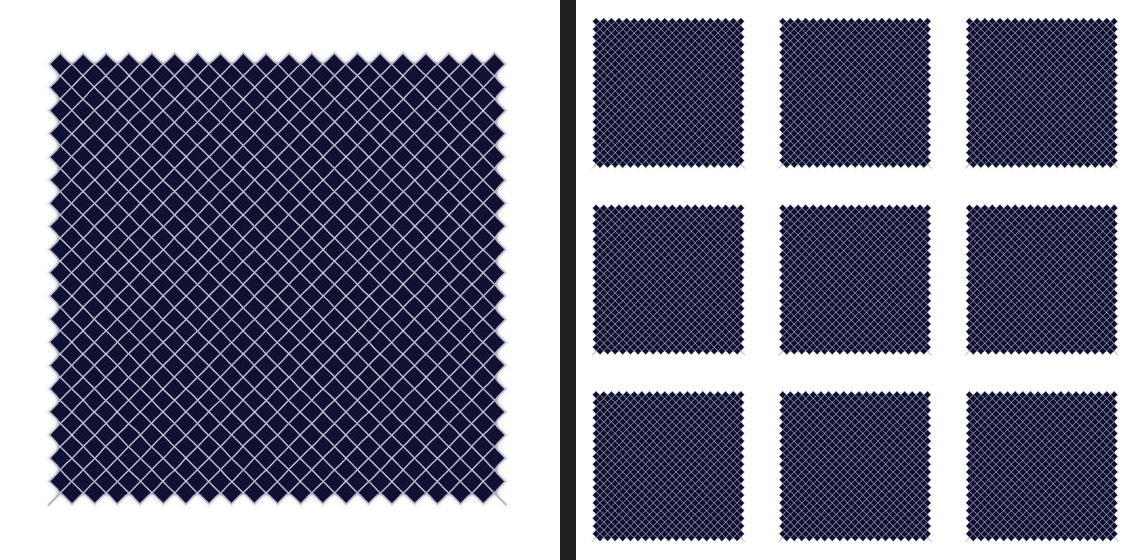
Left: one tile. Right: repeated 3 by 3.
This pattern is drawn by a Shadertoy shader. Its source:

```glsl
const vec2 CORNER = vec2(0.0872, 0.0938);   // top left of the cloth, from the top left
const vec2 CELL = vec2(0.04082, 0.0414);    // diagonals of one diamond
const vec2 COUNT = vec2(20.0, 19.5);        // diamonds across and down
const float LINE_WIDTH = 0.0025;
const float RIM_WIDTH = 0.0023;
const float WOBBLE = 0.016;                 // line drift, in cells
const float SHADOW_REACH = 0.0022;
const float THREADS = 120.0;                // twill ribs along each axis
const float NOISE_CELLS = 48.0;

const vec3 PAPER = vec3(1.0);
const vec3 NAVY = vec3(0.070, 0.070, 0.212);
const vec3 NAVY_DARK = vec3(0.050, 0.057, 0.158);
const vec3 THREAD = vec3(0.80, 0.81, 0.875);
const vec3 RIM = vec3(0.70, 0.70, 0.78);
const vec3 SHADOW = vec3(0.58, 0.58, 0.64);

const float TAU = 6.2831853;

float hash(vec2 p) {
    vec3 h = fract(p.xyx * vec3(0.1031, 0.1030, 0.0973));
    h += dot(h, h.yzx + 33.33);
    return fract((h.x + h.y) * h.z);
}

// Value noise that wraps at the canvas borders
float wrapNoise(vec2 uv, float cells) {
    vec2 p = uv * cells;
    vec2 i = floor(p);
    vec2 f = fract(p);
    f = f * f * (3.0 - 2.0 * f);
    vec2 a = mod(i, cells);
    vec2 b = mod(i + 1.0, cells);
    return mix(mix(hash(a), hash(vec2(b.x, a.y)), f.x),
               mix(hash(vec2(a.x, b.y)), hash(b), f.x), f.y);
}

float smoothMin(float a, float b, float k) {
    float h = max(k - abs(a - b), 0.0) / k;
    return min(a, b) - 0.25 * h * h * k;
}

// Depth of a pinked edge: tips at whole numbers, blunted valleys between
float toothDepth(float t, float valley) {
    return smoothMin(abs(fract(t + 0.5) - 0.5), valley, 0.12);
}

// Distance inside the cloth, in cells
float clothDepth(vec2 q) {
    float side = min(q.x, COUNT.x - q.x) - toothDepth(q.y - 0.5, 0.38);
    float top = q.y - toothDepth(q.x - 0.5, 0.43);
    float bottom = COUNT.y - q.y - toothDepth(q.x, 0.43);
    return min(side, min(top, bottom)) * 0.7071;
}

float segmentDistance(vec2 p, vec2 a, vec2 b) {
    vec2 d = b - a;
    return length(p - a - d * clamp(dot(p - a, d) / dot(d, d), 0.0, 1.0));
}

float coverage(float depth, float pixel) {
    return clamp(depth / pixel + 0.5, 0.0, 1.0);
}

void mainImage(out vec4 fragColor, in vec2 fragCoord) {
    vec2 uv = fragCoord / iResolution.xy;
    float pixel = 1.0 / min(iResolution.x, iResolution.y);
    vec2 q = (vec2(uv.x, 1.0 - uv.y) - CORNER) / CELL;

    // Slight drift of the woven lines
    vec2 drift = vec2(wrapNoise(uv, NOISE_CELLS), wrapNoise(uv + 0.5, NOISE_CELLS)) - 0.5;
    q += drift * 2.0 * WOBBLE;

    // Twill ground
    float rib = 0.5 + 0.5 * sin(TAU * THREADS * (uv.x + uv.y));
    float grain = wrapNoise(uv, 256.0);
    vec3 cloth = mix(NAVY, NAVY_DARK, smoothstep(0.45, 0.95, 0.7 * rib + 0.35 * grain));

    // Diamond lattice
    vec2 diagonals = vec2(q.x + q.y, q.x - q.y);
    vec2 offset = abs(fract(diagonals) - 0.5) / length(1.0 / CELL);
    float lattice = coverage(0.5 * LINE_WIDTH - min(offset.x, offset.y), pixel);
    float fade = 0.90 + 0.10 * wrapNoise(uv + 0.25, 128.0);
    cloth = mix(cloth, THREAD, lattice * fade);

    // Pinked outline with a pale rim and a faint shadow
    float depth = clothDepth(q) * CELL.x;
    cloth = mix(RIM, cloth, coverage(depth - RIM_WIDTH, pixel));
    float shade = 0.35 * exp(-max(-depth, 0.0) / SHADOW_REACH);
    vec3 color = mix(PAPER, SHADOW, shade);
    color = mix(color, cloth, coverage(depth, pixel));

    // Loose threads at the two lower corners
    vec2 mirrored = vec2(min(q.x, COUNT.x - q.x), q.y);
    vec2 cornerTip = vec2(0.0, COUNT.y);
    float loose = segmentDistance(mirrored, cornerTip, cornerTip + vec2(0.42, -0.42)) * CELL.x;
    color = mix(color, RIM, coverage(0.6 * LINE_WIDTH - loose, pixel));

    fragColor = vec4(color, 1.0);
}
```
